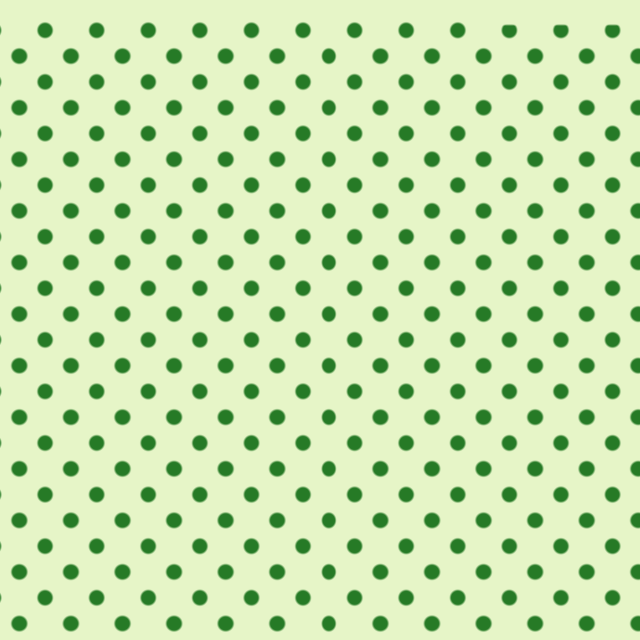
A three.js fragment shader for this pattern:

```glsl
varying vec2 vUv;

#define PAPER vec3(0.90, 0.96, 0.78)
#define DOT_GREEN vec3(0.15, 0.48, 0.15)
#define ORIGIN vec2(0.0302, 0.0257)  // centre of the lowest left dot
#define HALF_PITCH 0.0403            // spacing of rows and of half columns
#define ROWS 24.0
#define RADIUS 0.0119
#define SOFTNESS 0.0023              // half width of the blurred rim
#define NARROW_COLUMN 12.0           // half column of the slimmer dots
#define CLIP_COLUMN 18.5             // top dots beyond it lose their caps
#define CLIP_HEIGHT 0.961

// Nearest dot of the staggered lattice, as half column and row
vec2 nearestDot(vec2 p) {
  float row = floor(p.y + 0.5);
  float shift = mod(row, 2.0);
  float column = 2.0 * floor((p.x - shift) * 0.5 + 0.5) + shift;
  return vec2(column, row);
}

// Width of a dot relative to its height
float dotWidth(vec2 cell) {
  float plain = mix(1.03, 0.99, mod(cell.y, 2.0));
  float isNarrow = 1.0 - step(0.5, abs(cell.x - NARROW_COLUMN));
  return mix(plain, 0.9, isNarrow);
}

// Soft coverage of a shape from its signed distance
float coverage(float dist) {
  return 1.0 - smoothstep(-SOFTNESS, SOFTNESS, dist);
}

void main() {
  vec2 p = (vUv - ORIGIN) / HALF_PITCH;
  vec2 cell = nearestDot(p);
  vec2 offset = (p - cell) * HALF_PITCH;
  offset.x /= dotWidth(cell);
  float ink = coverage(length(offset) - RADIUS);

  // Bare strip above the top row
  ink *= 1.0 - step(ROWS - 0.5, cell.y);

  // Flattened caps at the right end of the top row
  float clipped = step(ROWS - 1.5, cell.y) * step(CLIP_COLUMN, cell.x);
  ink *= mix(1.0, coverage(vUv.y - CLIP_HEIGHT), clipped);

  gl_FragColor = vec4(mix(PAPER, DOT_GREEN, ink), 1.0);
}
```
